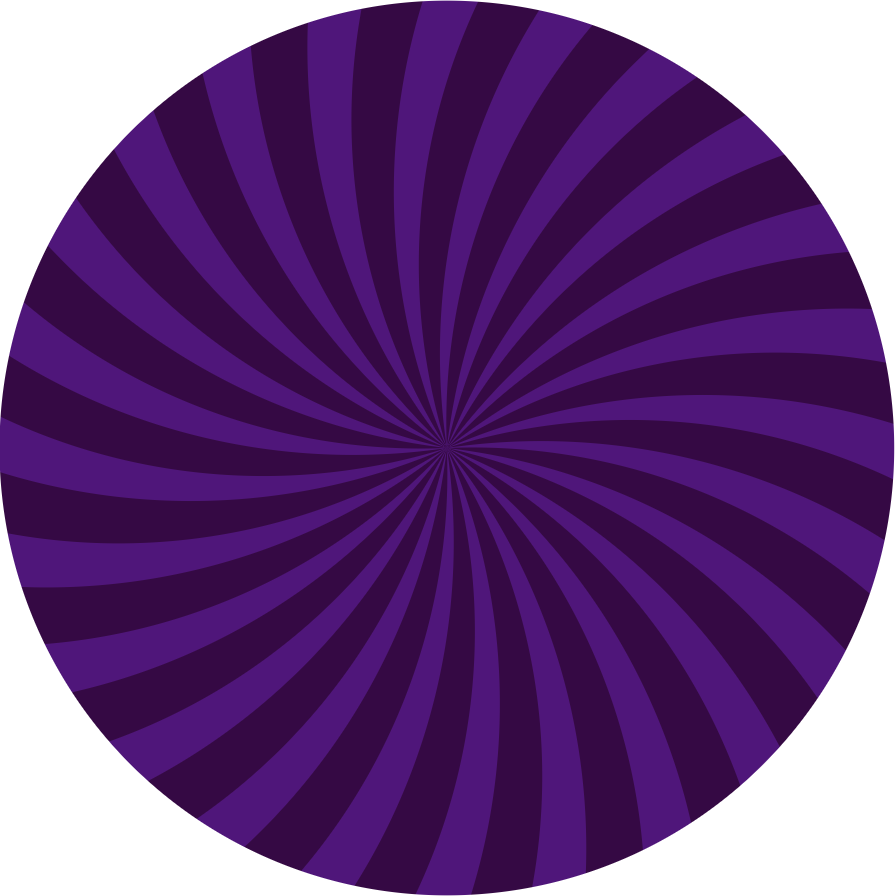
Write a Shadertoy shader that draws this background.

```glsl
#define DISC_CENTER vec2(-0.0013, 0.0)
#define DISC_RADIUS 0.4993
#define STRIPE_COUNT 24.0
#define LEADING_START -17.4
#define TRAILING_START -23.4
#define LEADING_BEND 0.365
#define TRAILING_BEND 0.347
#define DARK_PURPLE vec3(0.208, 0.037, 0.265)
#define LIGHT_PURPLE vec3(0.310, 0.087, 0.478)
#define PAPER vec3(1.0)

const float TAU = 6.2831853;

// Coverage of a shape from its signed distance
float coverage(float dist, float pixel) {
    return clamp(0.5 - dist / pixel, 0.0, 1.0);
}

// Clockwise angle of a circular arc that starts at the hub
float arcAngle(float startDegrees, float bend, float r) {
    return radians(startDegrees) + asin(clamp(bend * r, -1.0, 1.0));
}

// Signed distance to the nearest curved stripe
float swirlDistance(vec2 p) {
    float radius = length(p);
    float r = radius / DISC_RADIUS;
    float angle = radius > 0.0 ? atan(p.x, p.y) : 0.0;

    float leading = arcAngle(LEADING_START, LEADING_BEND, r);
    float trailing = arcAngle(TRAILING_START, TRAILING_BEND, r);
    float middle = 0.5 * (leading + trailing);
    float halfWidth = 0.5 * (leading - trailing);

    // Fold all stripes onto one angular sector
    float sector = TAU / STRIPE_COUNT;
    float offset = mod(angle - middle + 0.5 * sector, sector) - 0.5 * sector;
    float edgeAngle = abs(offset) - halfWidth;

    // The bend tilts the edges, so the shortest path is less than the arc
    float slope = 0.5 * (LEADING_BEND + TRAILING_BEND) * r;
    return edgeAngle * radius * inversesqrt(1.0 + slope * slope);
}

void mainImage(out vec4 fragColor, in vec2 fragCoord) {
    float side = min(iResolution.x, iResolution.y);
    float pixel = 1.0 / side;
    vec2 p = (fragCoord - 0.5 * iResolution.xy) / side - DISC_CENTER;

    // Striped disc on plain paper
    vec3 swirl = mix(DARK_PURPLE, LIGHT_PURPLE, coverage(swirlDistance(p), pixel));
    vec3 color = mix(PAPER, swirl, coverage(length(p) - DISC_RADIUS, pixel));
    fragColor = vec4(color, 1.0);
}
```
